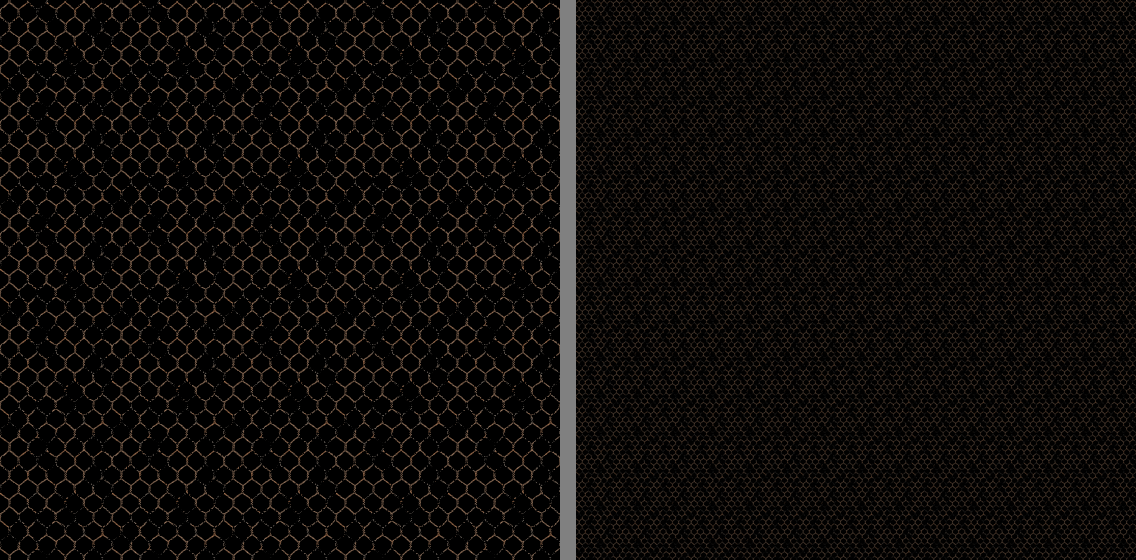
Left: one tile. Right: repeated 3 by 3.
This pattern is drawn by a Shadertoy shader. Its source:

```glsl
// Worn chicken wire on black: 30 hexagons across and 40 staggered rows up.
// Each row is folded onto one twisted joint and one slanted wire; wrapping
// gradient noise bends, rusts and erodes the wire in a 5 by 5 grid of patches.

float hash(vec2 cell, float seed) {
    vec3 h = fract(vec3(cell.xyx + seed) * vec3(0.1031, 0.1030, 0.0973));
    h += dot(h, h.yzx + 33.33);
    return fract((h.x + h.y) * h.z);
}

float corner(vec2 cell, vec2 offset, float period, float seed) {
    float angle = 6.2832 * hash(mod(cell, period), seed);
    return dot(vec2(cos(angle), sin(angle)), offset);
}

// Gradient noise that wraps once per patch
float wrapNoise(vec2 patchPos, float period, float seed) {
    vec2 p = patchPos * period;
    vec2 i = floor(p), f = p - i;
    vec2 w = f * f * f * (f * (f * 6.0 - 15.0) + 10.0);
    vec2 e = vec2(0, 1);
    return mix(
        mix(corner(i, f, period, seed), corner(i + e.yx, f - e.yx, period, seed), w.x),
        mix(corner(i + e, f - e, period, seed), corner(i + 1.0, f - 1.0, period, seed), w.x),
        w.y);
}

float segment(vec2 p, vec2 a, vec2 b) {
    vec2 ab = b - a;
    return length(p - a - ab * clamp(dot(p - a, ab) / dot(ab, ab), 0.0, 1.0));
}

void mainImage(out vec4 fragColor, in vec2 fragCoord) {
    vec2 uv = fragCoord / iResolution.xy;
    vec2 patchPos = uv * 5.0;
    float pixel = 30.0 / min(iResolution.x, iResolution.y);

    // Slightly bent mesh, in units of one hexagon width
    vec2 p = uv * 30.0;
    p += 0.06 * vec2(wrapNoise(patchPos, 13.0, 3.0), wrapNoise(patchPos, 13.0, 17.0));

    // Staggered rows, with a joint at the origin of each cell
    float row = floor(p.y / 0.75 + 0.44);
    vec2 q = vec2(fract(p.x + 0.5 - 0.5 * mod(row + 1.0, 2.0)) - 0.5,
                  p.y - (row + 0.06) * 0.75);

    // Slanted wire, and two strands twisted around each other at the joint
    float slant = segment(abs(q), vec2(0.02, 0.2), vec2(0.5, 0.55)) - 0.031;
    float swing = 0.036 * sin(q.y * 28.0);
    float strands = min(abs(q.x - swing), abs(q.x + swing)) - 0.029;
    float joint = max(strands, abs(q.y) - 0.21);
    float wire = clamp(0.5 - min(slant, joint) / pixel, 0.0, 1.0);

    // Broad patches of wear, broken up by fine grain
    float wear = wrapNoise(patchPos, 4.0, 41.0) + 0.6 * wrapNoise(patchPos, 9.0, 59.0);
    float grain = wrapNoise(patchPos, 64.0, 73.0) + 0.5 * wrapNoise(patchPos, 37.0, 87.0);
    wire *= smoothstep(-0.22, 0.2, grain + 1.1 * wear + 0.22);

    // Brown metal with dull grey and orange rust
    float rust = wrapNoise(patchPos, 11.0, 101.0);
    vec3 color = mix(vec3(0.31, 0.29, 0.27), vec3(0.47, 0.365, 0.29),
                     smoothstep(-0.4, 0.1, wear + 0.4 * rust));
    color = mix(color, vec3(0.53, 0.35, 0.23), 0.7 * smoothstep(0.1, 0.45, rust));
    color *= 1.0 + 0.5 * grain;

    // Shade the turns of the twist
    float turn = 0.5 + 0.5 * sin(q.y * 56.0 + q.x * 30.0);
    color *= 1.0 - 0.3 * turn * step(joint, slant);

    fragColor = vec4(color * wire, 1.0);
}
```
